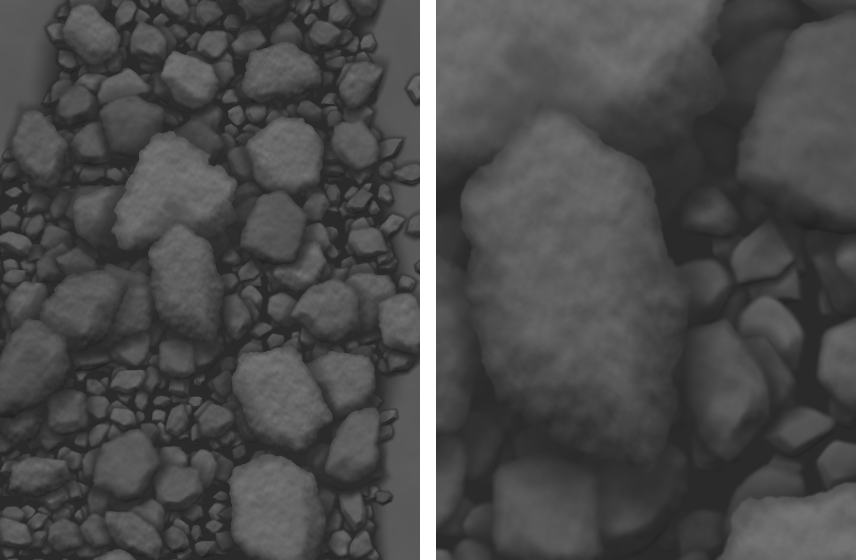
Left, the full canvas; right, a detail of the centre.
Write a WebGL 2 fragment shader that draws this texture.

```glsl
#version 300 es
precision highp float;
// A heap of grey broken stones on a plain floor, lit softly from above.
// Jittered grids of growing cell size are painted small to large; each stone
// is a soft minimum of tilted planes, which gives its outline and its facets.

#define LAYERS 6
#define SMALLEST_CELL 0.045
#define CELL_GROWTH 1.42
#define FACETS 7
#define FACET_SHARPNESS 11.0
#define EDGE_SOFTNESS 0.0022
#define GAP_TONE 0.165
#define FLOOR_TONE 0.345
#define STONE_TONE 0.385
#define GRAIN_DEPTH 0.10

uniform vec2 u_resolution;
out vec4 fragColor;

const float TAU = 6.2831853;
const vec3 LIGHT = vec3(-0.12, 0.58, 0.80);

float hash(vec2 p) {
    vec3 q = fract(vec3(p.xyx) * 0.1031);
    q += dot(q, q.yzx + 33.33);
    return fract((q.x + q.y) * q.z);
}

float noise(vec2 p) {
    vec2 i = floor(p), f = fract(p);
    f = f * f * (3.0 - 2.0 * f);
    return mix(mix(hash(i), hash(i + vec2(1, 0)), f.x),
               mix(hash(i + vec2(0, 1)), hash(i + vec2(1, 1)), f.x), f.y);
}

float fbm(vec2 p) {
    float sum = 0.0, amp = 0.5;
    for (int i = 0; i < 4; i++) {
        sum += amp * noise(p);
        p = mat2(1.6, 1.2, -1.2, 1.6) * p + 7.3;
        amp *= 0.5;
    }
    return sum;
}

// Signed distance into the heap: positive among stones, negative on bare floor.
float heapDepth(vec2 p, float top) {
    float v = p.y / top;
    float left = mix(-0.18, 0.13, smoothstep(0.55, 0.80, v));
    float right = 0.92 - 0.03 * sin(v * 9.0);
    return min(p.x - left, right - p.x) + 0.12 * (noise(p * 5.0 + 3.0) - 0.5);
}

// Facet normal in xyz and height above the ground in w.
vec4 stone(vec2 q, vec2 seed) {
    vec2 tilt = 0.55 * (vec2(hash(seed + 1.7), hash(seed + 4.1)) - 0.5);
    float crown = 0.40 + 0.20 * hash(seed + 8.3);
    float weight = exp(-FACET_SHARPNESS * (crown - dot(q, tilt)));
    float total = weight;
    vec3 normal = weight * normalize(vec3(tilt, 1.0));
    for (int i = 0; i < FACETS; i++) {
        vec2 key = seed + float(i) * vec2(3.7, 5.9);
        float angle = (float(i) + 0.75 * hash(key)) * TAU / float(FACETS);
        vec2 dir = vec2(cos(angle), sin(angle));
        float slope = 0.9 + 0.9 * hash(key + 11.0);
        float reach = 0.78 + 0.28 * hash(key + 23.0);
        weight = exp(-FACET_SHARPNESS * slope * (reach - dot(q, dir)));
        total += weight;
        normal += weight * normalize(vec3(dir * slope, 1.0));
    }
    return vec4(normalize(normal), -log(total) / FACET_SHARPNESS);
}

void main() {
    vec2 p = gl_FragCoord.xy / u_resolution.x;
    float top = u_resolution.y / u_resolution.x;
    float softness = max(EDGE_SOFTNESS, 0.8 / u_resolution.x);

    // Surface detail shared by all stones
    vec2 warp = vec2(fbm(p * 32.0), fbm(p * 32.0 + 19.0)) - 0.47;
    float relief = fbm(p * 55.0) - fbm(p * 55.0 + vec2(-0.1, 0.55));
    float mottle = fbm(p * 24.0 + 40.0) - 0.47;

    // Floor, dark beneath the heap
    float ground = FLOOR_TONE + 0.04 * (fbm(p * vec2(4.0, 9.0)) - 0.47) + 0.02 * mottle;
    float tone = mix(ground, GAP_TONE, smoothstep(-0.02, 0.05, heapDepth(p, top)));

    for (int layer = 0; layer < LAYERS; layer++) {
        float level = float(layer) / float(LAYERS - 1);
        float cell = SMALLEST_CELL * pow(CELL_GROWTH, float(layer));
        float density = mix(0.95, 0.22, level);
        vec2 home = floor(p / cell);
        for (int k = 0; k < 9; k++) {
            vec2 id = home + vec2(k % 3 - 1, 1 - k / 3);
            vec2 seed = id + 60.0 + float(layer) * vec2(37.0, 71.0);
            vec2 jitter = vec2(hash(seed + 0.3), hash(seed + 0.6)) - 0.5;
            vec2 center = (id + 0.5 + 0.5 * jitter) * cell;
            float margin = 0.07 * (hash(seed + 2.2) - 0.4) + 0.15 * cell;
            bool stray = hash(seed + 6.4) < 0.05;
            if (hash(seed + 9.1) > density) continue;
            if (heapDepth(center, top) < margin && !stray) continue;

            // Rotated, stretched stone space
            float radius = cell * mix(0.40, 0.60, hash(seed + 5.5));
            float angle = TAU * hash(seed + 7.7);
            mat2 turn = mat2(cos(angle), sin(angle), -sin(angle), cos(angle));
            vec2 stretch = vec2(1.0, mix(0.62, 0.95, hash(seed + 3.3)));
            vec2 offset = (p - center) / radius;
            vec2 q = (offset * turn) / stretch + 0.22 * warp;
            if (dot(q, q) > 4.0) continue;
            vec4 s = stone(q, seed);

            // Contact shadow, heavier on the lower side
            float below = 0.5 - 0.5 * offset.y / (length(offset) + 0.01);
            float shadow = smoothstep(-0.55, 0.0, s.w) * mix(0.45, 0.9, below);
            tone = mix(tone, GAP_TONE, shadow);

            // Lit facets with a rough grain
            vec3 normal = normalize(vec3(turn * (s.xy / stretch), s.z));
            float lit = smoothstep(-0.15, 0.85, dot(normal, LIGHT));
            float albedo = STONE_TONE * mix(0.86, 1.07, hash(seed + 8.8)) * mix(0.90, 1.02, level);
            float rough = GRAIN_DEPTH * mix(0.5, 1.3, hash(seed + 1.1));
            float face = albedo * mix(0.50, 1.0, lit) + rough * relief + 0.07 * mottle;
            face *= mix(0.80, 1.0, smoothstep(0.0, 0.18, s.w));
            float cover = smoothstep(-1.0, 1.0, s.w * radius / (1.3 * softness));
            tone = mix(tone, face, cover);
        }
    }
    fragColor = vec4(vec3(clamp(tone, 0.12, 0.45)), 1.0);
}
```
